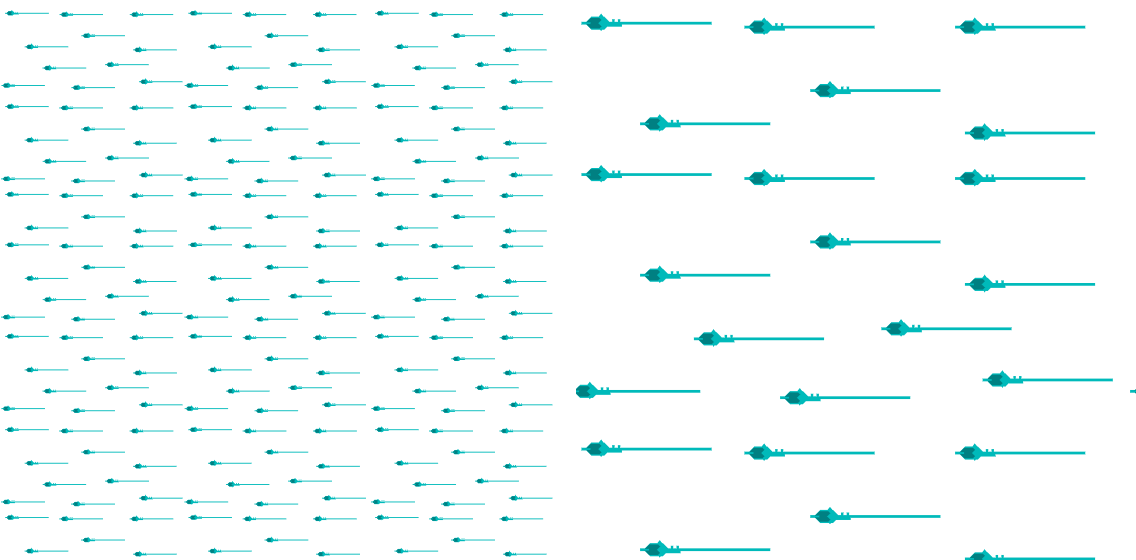
Left: the whole. Right: its middle third, enlarged.
Give the GLSL for this pattern, as a Shadertoy shader.

```glsl
// Small teal darts with long thin tails, scattered on white in a tiled sheet.
// Each pixel finds its tile (rows overlap, so some are cut short), then
// merges distance functions for every dart in that tile.

const float SHEET = 768.0;            // design units along the canvas height
const float TAIL_LENGTH = 59.5;
const float TAIL_WIDTH = 1.25;
const vec3 PAPER = vec3(1.0);
const vec3 TEAL = vec3(0.0, 0.73, 0.73);
const vec3 DEEP_TEAL = vec3(0.0, 0.50, 0.51);

const int COLUMNS = 3;
const int ROWS = 7;
const int DARTS = 11;
const float COLUMN_LEFT[COLUMNS] = float[](0.0, 251.3, 507.3);
const float ROW_TOP[ROWS] = float[](8.0, 136.0, 256.4, 325.6, 451.1, 579.1, 699.6);

// Tail tip of each dart inside a tile, x right and y down
const vec2 DART[DARTS] = vec2[](
    vec2(7.2, 10.2), vec2(81.7, 12.0), vec2(178.0, 12.0), vec2(111.8, 41.0),
    vec2(34.0, 56.2), vec2(182.5, 60.4), vec2(144.3, 80.7), vec2(58.6, 85.3),
    vec2(190.6, 104.1), vec2(2.0, 109.3), vec2(98.0, 112.2));

float box(vec2 p, vec2 halfSize) {
    vec2 d = abs(p) - halfSize;
    return length(max(d, 0.0)) + min(max(d.x, d.y), 0.0);
}

float diamond(vec2 p, float radius) {
    return (abs(p.x) + abs(p.y) - radius) * 0.7071;
}

// Bar with pointed ends
float lozenge(vec2 p, float halfLength, float halfHeight) {
    return max(abs(p.y) - halfHeight, diamond(p, halfLength));
}

float dartShape(vec2 p) {
    float tail = box(p - vec2(0.5 * TAIL_LENGTH, 0.0), 0.5 * vec2(TAIL_LENGTH, TAIL_WIDTH));
    float body = lozenge(p - vec2(7.5, 0.0), 5.9, 3.0);
    float fin = diamond((p - vec2(9.0, 0.4)) * vec2(1.25, 1.0), 4.0);
    float collar = box(p - vec2(14.5, -0.5), vec2(4.0, 1.1));
    float teeth = box(vec2(abs(p.x - 15.9) - 1.3, p.y - 0.9), vec2(0.55, 0.9));
    return min(min(tail, body), min(fin, min(collar, teeth)));
}

// Dark body with a pale wedge at the front and a slit at the back
float shadeShape(vec2 p) {
    float core = lozenge(p - vec2(6.2, 0.0), 4.4, 2.4);
    float wedge = diamond(p - vec2(10.3, 0.0), 2.6);
    float slit = box(p - vec2(2.5, 0.0), vec2(1.6, 0.4));
    return max(core, -min(wedge, slit));
}

float coverage(float d, float pixel) {
    return clamp(0.5 - d / pixel, 0.0, 1.0);
}

// Top left corner of the uppermost tile covering p
vec2 tileOrigin(vec2 p) {
    vec2 origin = vec2(COLUMN_LEFT[0], ROW_TOP[0]);
    for (int i = 1; i < COLUMNS; i++)
        if (p.x >= COLUMN_LEFT[i]) origin.x = COLUMN_LEFT[i];
    for (int j = 1; j < ROWS; j++)
        if (p.y >= ROW_TOP[j]) origin.y = ROW_TOP[j];
    return origin;
}

void mainImage(out vec4 fragColor, in vec2 fragCoord) {
    float pixel = SHEET / iResolution.y;
    vec2 p = vec2(fragCoord.x, iResolution.y - fragCoord.y) * pixel;
    vec2 local = p - tileOrigin(p);

    // Nearest dart outline and shading
    float outline = SHEET;
    float shade = SHEET;
    for (int i = 0; i < DARTS; i++) {
        vec2 q = (local - DART[i]) * vec2(1.0, -1.0);
        outline = min(outline, dartShape(q));
        shade = min(shade, shadeShape(q));
    }

    vec3 color = mix(PAPER, TEAL, coverage(outline, pixel));
    color = mix(color, DEEP_TEAL, coverage(shade, pixel));
    fragColor = vec4(color, 1.0);
}
```
